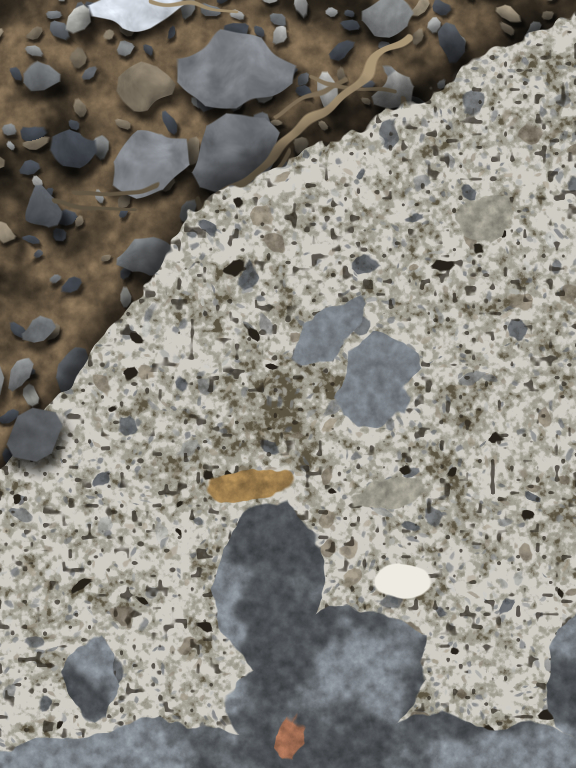
This texture is drawn by a Shadertoy shader. Its source:

```glsl
// A weathered concrete slab with grit, pores and slate patches on stony soil.
// Value noise, jittered cell scatters and angular chunks are painted in layers.
const vec3 PALE = vec3(.81, .8, .77), SAND = vec3(.62, .61, .56), OLIVE = vec3(.36, .33, .26);
const vec3 SLATE = vec3(.38, .4, .42), PORE = vec3(.15, .13, .1), SOIL = vec3(.46, .39, .3);
const vec3 STRAW = vec3(.6, .53, .42), OCHRE = vec3(.6, .48, .3), BRICK = vec3(.62, .42, .32);

float hash(vec2 p) {
  vec3 q = fract(p.xyx * .1031);
  q += dot(q, q.yzx + 33.33);
  return fract((q.x + q.y) * q.z);
}
float noise(vec2 p) {
  vec2 i = floor(p), f = fract(p);
  f *= f * (3. - 2. * f);
  return mix(mix(hash(i), hash(i + vec2(1, 0)), f.x),
             mix(hash(i + vec2(0, 1)), hash(i + 1.), f.x), f.y);
}
float fbm(vec2 p) {
  float sum = 0., amp = .5;
  for (int i = 0; i < 4; i++, amp *= .5) {
    sum += amp * noise(p);
    p = mat2(1.6, 1.2, -1.2, 1.6) * p + 7.3;
  }
  return sum;
}
vec2 turn(vec2 p, float a) { return mat2(cos(a), -sin(a), sin(a), cos(a)) * p; }

// Angular rock outline, negative inside
float chunk(vec2 p, vec2 size, float angle) {
  vec2 q = turn(p, angle) / size;
  float corner = max(abs(q.x + q.y) * .72, abs(q.x - q.y) * .83);
  return (max(max(abs(q.x), abs(q.y)), corner) - 1.) * min(size.x, size.y);
}
float oval(vec2 p, vec2 size) { return (length(p / size) - 1.) * min(size.x, size.y); }
float segment(vec2 p, vec2 a, vec2 b) {
  vec2 d = b - a;
  return length(p - a - d * clamp(dot(p - a, d) / dot(d, d), 0., 1.));
}
vec3 over(vec3 base, vec3 layer, float d) {
  float soft = 1. / iResolution.y;
  return mix(base, layer, smoothstep(soft, -soft, d));
}

// Random chunks in cells: distance, random id, height within the chunk
vec3 scatter(vec2 p, float density, float share, float radius) {
  vec2 q = p * density;
  vec3 best = vec3(1, 0, 0);
  for (int k = 0; k < 9; k++) {
    vec2 c = floor(q) + vec2(k % 3 - 1, k / 3 - 1);
    if (hash(c + density) > share) continue;
    float id = hash(c + 51.7), r = radius * mix(.45, 1., hash(c + 37.));
    vec2 d = q - c - .2 - .6 * vec2(hash(c + 11.), hash(c + 23.));
    float dist = chunk(d, r * vec2(1.2, .85), id * 40.);
    if (dist < best.x) best = vec3(dist, id, d.y / r);
  }
  return best / vec3(density, 1, 1);
}
vec3 rockColor(float id) {
  vec3 grey = mix(vec3(.25, .27, .3), vec3(.72, .72, .7), id * id);
  return mix(grey, STRAW * .9, .7 * step(.68, fract(id * 7.3)));
}
vec3 addStones(vec3 col, vec2 p, float density, float share) {
  float shade = scatter(p + vec2(-.1, .2) / density, density, share, .42).x;
  vec3 stone = scatter(p, density, share, .42);
  col *= 1. - .6 * smoothstep(.1, -.1, shade * density);
  return over(col, rockColor(stone.y) * (.72 + .2 * stone.z + .5 * fbm(p * 60.)), stone.x);
}
vec3 addRock(vec3 col, vec2 p, vec2 size, float angle, float tone) {
  col *= 1. - .65 * smoothstep(.015, -.01, chunk(p + vec2(-.004, .012), size, angle));
  vec3 rock = tone * vec3(.97, 1, 1.04) * (.72 + 2. * p.y + .6 * fbm(p * 45. + size * 90.));
  return over(col, rock, chunk(p, size, angle));
}

vec3 ground(vec2 p) {
  vec2 w = p + .018 * (vec2(noise(p * 28.), noise(p * 28. + 40.)) - .5);
  vec3 col = mix(PORE, SOIL, smoothstep(.2, .55, fbm(p * 13.))) * (.65 + .7 * fbm(p * 75.));
  col = addStones(addStones(col, w, 34., .45), w, 13., .5);
  col = addRock(col, w - vec2(.305, .905), vec2(.075, .047), -.1, .47);
  col = addRock(col, w - vec2(.195, .79), vec2(.05, .04), .2, .5);
  col = addRock(col, w - vec2(.305, .8), vec2(.058, .047), .5, .41);
  col = addRock(col, w - vec2(.18, .99), vec2(.06, .027), .1, .82);
  for (int i = 0; i < 9; i++) {
    vec2 s = vec2(i, 3), a = vec2(.05 + .6 * hash(s), .7 + .3 * hash(s + 5.));
    vec2 b = a + .11 * turn(vec2(1, 0), 1. + 2.5 * hash(s + 9.));
    col = over(col, STRAW * (.6 + .5 * hash(s + 2.)), segment(w, a, b) - .0028);
  }
  return over(col, STRAW * 1.1, segment(w, vec2(.26, .72), vec2(.54, .955)) - .005);
}

vec3 slab(vec2 p) {
  vec2 w = p + .05 * (vec2(fbm(p * 16.), fbm(p * 16. + 30.)) - .47);
  vec2 hollow = turn(p - vec2(.36, .47), .45) / vec2(.2, .06);
  float grit = fbm(p * 95.), grain = .68 + .65 * grit;
  float tone = .9 * fbm(p * 22.) + 1.5 * grit + .45 * noise(p * 230.) - .69;
  tone -= .27 * exp(-dot(hollow, hollow));
  vec3 col = mix(mix(OLIVE, SAND, smoothstep(.05, .45, tone)), PALE, smoothstep(.45, .85, tone));
  // Embedded grit and dark pores
  vec3 fine = scatter(w, 80., .4, .36), coarse = scatter(w, 27., .25, .36);
  col = mix(col, over(col, rockColor(fine.y) + .08, fine.x), .6);
  col = mix(col, over(col, rockColor(coarse.y) * grain, coarse.x), .75);
  col = over(col, PORE, scatter(w + 3., 24., .11, .23).x);
  col = mix(col, PORE, .7 * smoothstep(.76, .9, noise(p * 120. + 9.)));
  // Slate patches: dark, middle and light
  float d = chunk(w - vec2(.355, .23), vec2(.07, .11), .15);
  d = min(d, chunk(w - vec2(.43, .1), vec2(.13, .1), .2));
  d = min(d, chunk(w - vec2(.28, -.01), vec2(.52, .07), .04));
  d = min(d, chunk(w - vec2(.77, .13), vec2(.055, .09), -.2));
  d = min(d, chunk(w - vec2(.125, .115), vec2(.035, .045), .3));
  col = over(col, SLATE * mix(.8, 1.3, smoothstep(.42, .6, fbm(p * 11. + 2.))) * grain, d);
  d = chunk(w - vec2(.49, .495), vec2(.065, .055), .5);
  d = min(d, chunk(w - vec2(.425, .565), vec2(.06, .03), .7));
  col = over(col, SLATE * (.25 + grain), d);
  d = chunk(w - vec2(.634, .72), vec2(.045, .035), .3);
  d = min(d, chunk(w - vec2(.514, .355), vec2(.05, .022), .2));
  col = over(col, SAND * grain, d);
  // Ochre stain, brick fragment, shell
  col = over(col, OCHRE * grain, oval(w - vec2(.325, .37), vec2(.05, .022)));
  col = over(col, BRICK * grain, chunk(w - vec2(.388, .04), vec2(.02, .035), 0.));
  return over(col, PALE * 1.15, oval(mix(p, w, .3) - vec2(.525, .24), vec2(.037, .022)));
}

void mainImage(out vec4 fragColor, in vec2 fragCoord) {
  vec2 p = fragCoord / iResolution.y;
  float rim = min(.385 + 1.35 * p.x, .587 + .53 * p.x);
  float d = (p.y - rim) * .75 + .04 * (fbm(p * 14.) - .47) + .012 * (noise(p * 70.) - .5);
  vec3 col = over(ground(p) * mix(.5, 1., smoothstep(0., .05, d)), slab(p), d);
  fragColor = vec4(addRock(col, p - vec2(.045, .434), vec2(.038, .032), .5, .33), 1);
}
```
